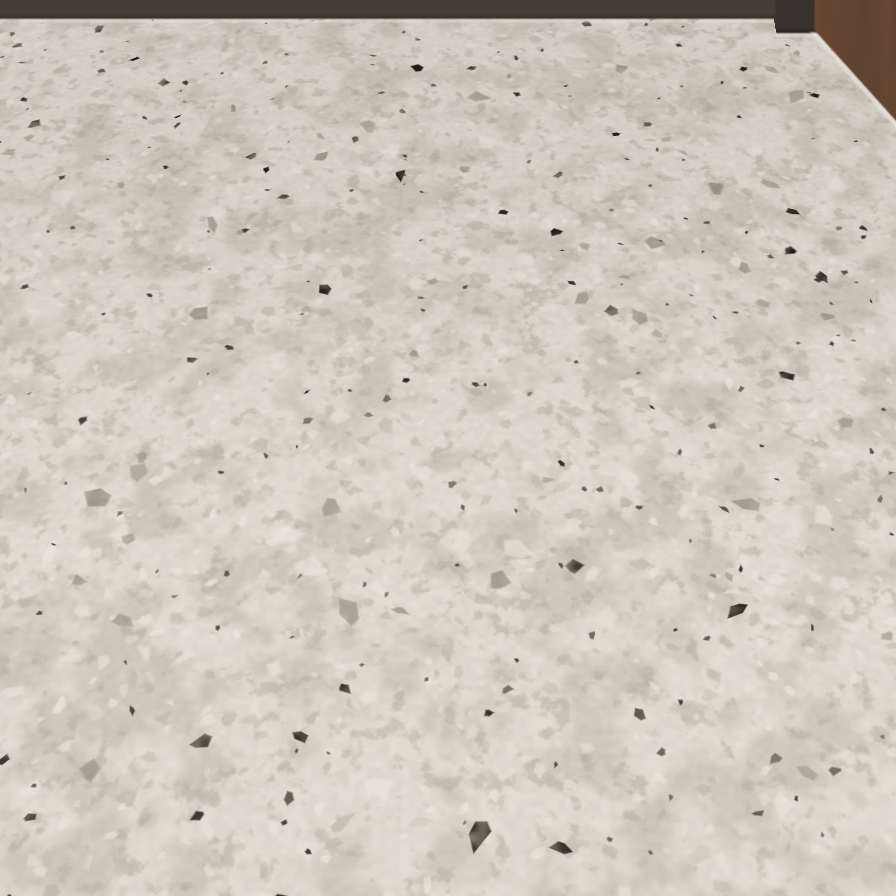
Reproduce this texture procedurally as a three.js fragment shader.

```glsl
// Pale terrazzo floor with dark stone chips, receding to a dark skirting and a brown door.
varying vec2 vUv;

#define HORIZON 2.2
#define SOFTNESS 0.0017
#define CREAM vec3(0.872, 0.842, 0.803)
#define STONE vec3(0.805, 0.767, 0.725)
#define SHADE vec3(0.70, 0.66, 0.615)
#define PALE vec3(0.915, 0.89, 0.86)
#define OLIVE vec3(0.49, 0.455, 0.40)
#define BLACK vec3(0.085, 0.075, 0.065)
#define SKIRTING vec3(0.27, 0.245, 0.21)
#define DOOR vec3(0.38, 0.265, 0.19)

vec3 hash3(vec2 p) {
  vec3 q = fract(p.xyx * vec3(0.1031, 0.1030, 0.0973));
  q += dot(q, q.yxz + 33.33);
  return fract((q.xxy + q.yzz) * q.zyx);
}

float noise(vec2 p) {
  vec2 i = floor(p), f = fract(p);
  f = f * f * (3.0 - 2.0 * f);
  return mix(mix(hash3(i).x, hash3(i + vec2(1, 0)).x, f.x),
             mix(hash3(i + vec2(0, 1)).x, hash3(i + vec2(1, 1)).x, f.x), f.y);
}

float fbm(vec2 p) {
  float sum = 0.0, amp = 0.5;
  for (int i = 0; i < 4; i++) {
    sum += amp * noise(p);
    p = mat2(1.6, 1.2, -1.2, 1.6) * p + 7.3;
    amp *= 0.5;
  }
  return sum / 0.9375;
}

// Signed distance to an irregular convex chip of about the given radius
float chipShape(vec2 q, float radius, vec2 seed) {
  vec3 h = hash3(seed + 19.7);
  float turn = h.x * 6.2832;
  q = mat2(cos(turn), sin(turn), -sin(turn), cos(turn)) * q;
  q.y *= 1.0 + 0.9 * h.y;
  float d = -1.0;
  for (int i = 0; i < 5; i++) {
    vec3 e = hash3(seed + float(i) * 5.31 + 41.0);
    float a = (float(i) + 0.7 * e.x) * 1.2566;
    d = max(d, dot(q, vec2(cos(a), sin(a))) - radius * (0.5 + 0.5 * e.y));
  }
  return d;
}

// Scattered chips: x is coverage, y is a random tone per chip
vec2 chips(vec2 p, float cells, float density, float radius, float blur) {
  p *= cells;
  vec2 base = floor(p), result = vec2(0.0);
  for (int j = -1; j <= 1; j++) {
    for (int i = -1; i <= 1; i++) {
      vec2 cell = base + vec2(i, j);
      vec3 h = hash3(cell + cells * 3.7);
      if (h.z > density) continue;
      vec3 k = hash3(cell + cells * 1.9 + 87.0);
      float size = radius * cells * mix(0.5, 1.25, k.x * k.x);
      float d = chipShape(p - cell - 0.1 - 0.8 * h.xy, size, cell + cells);
      float cover = 1.0 - smoothstep(-blur * cells, blur * cells, d);
      if (cover > result.x) result = vec2(cover, k.y);
    }
  }
  return result;
}

vec3 terrazzo(vec2 uv) {
  // Perspective: chips shrink and flatten towards the far end
  float depth = HORIZON / (HORIZON - uv.y);
  vec2 p = vec2((uv.x - 0.5) * depth + 4.0, HORIZON * depth);
  float blur = SOFTNESS * depth;

  // Mottled cement with fine grain
  vec3 col = mix(STONE, CREAM, smoothstep(0.28, 0.62, fbm(p * 17.0)));
  float smudge = smoothstep(0.57, 0.78, fbm(p * 48.0 + 11.0));
  col = mix(col, SHADE, 0.5 * smudge);
  col += 0.035 * (noise(p * 120.0) - 0.5);

  // Faint grey and white aggregate
  vec2 c = chips(p, 26.0, 0.45, 0.013, blur * 1.5);
  col = mix(col, mix(SHADE, CREAM, c.y), 0.5 * c.x);
  c = chips(p, 17.0, 0.42, 0.019, blur * 2.0);
  col = mix(col, mix(STONE, PALE, smoothstep(0.0, 0.6, c.y)), 0.65 * c.x);
  c = chips(p, 31.0, 0.22, 0.010, blur * 1.3);
  col = mix(col, PALE, (0.3 + 0.5 * c.y) * c.x);

  // Translucent grey chips, then dark ones with uneven faces
  float face = noise(p * 75.0 + 3.0);
  c = chips(p, 11.0, 0.19, 0.020, blur * 1.3);
  col = mix(col, mix(OLIVE, SHADE, 0.6 * c.y + 0.4 * face), c.x * (0.45 + 0.4 * face));
  c = chips(p, 29.0, 0.085, 0.0065, blur);
  col = mix(col, mix(BLACK, OLIVE, c.y), 0.85 * c.x);
  c = chips(p, 9.0, 0.23, 0.0145, blur);
  col = mix(col, mix(BLACK, OLIVE, smoothstep(0.2, 1.0, 0.6 * c.y + 0.6 * face)), 0.95 * c.x);

  return col * mix(1.01, 0.955, smoothstep(0.35, 1.0, uv.y));
}

void main() {
  vec2 uv = vUv;
  vec3 col = terrazzo(uv);

  // Skirting along the far edge, stepping down at the door post
  float post = smoothstep(0.863, 0.867, uv.x);
  float wall = uv.y - mix(0.979, 0.963, post);
  col = mix(col, PALE, 0.5 * smoothstep(-0.006, -0.002, wall));
  vec3 wallColor = SKIRTING * (1.0 - 0.18 * post) * (0.8 + 0.2 * smoothstep(0.0, 0.008, wall));
  col = mix(col, wallColor, smoothstep(-SOFTNESS, SOFTNESS, wall));

  // Door in the far right corner with a light strip along its foot
  float foot = (uv.x - 0.912 + 0.9 * (uv.y - 0.963)) * 0.74;
  float strip = smoothstep(-0.007, -0.004, foot) * (1.0 - smoothstep(0.962, 0.966, uv.y));
  col = mix(col, PALE, 0.7 * strip);
  float door = min(uv.x - 0.909, foot);
  vec3 doorColor = DOOR * (0.94 + 0.12 * noise(uv * vec2(90.0, 12.0)));
  col = mix(col, doorColor, smoothstep(-SOFTNESS, SOFTNESS, door));

  gl_FragColor = vec4(col, 1.0);
}
```
